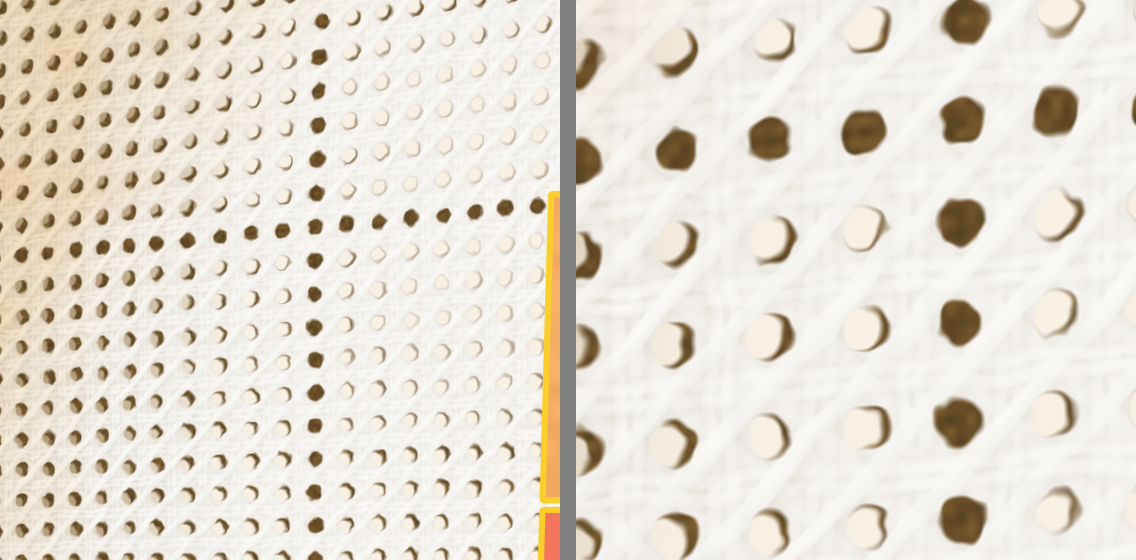
Left, the full canvas; right, a detail of the centre.
A WebGL 1 fragment shader for this texture:

```glsl
precision highp float;
// Sun-bleached woven cane: a slightly skewed lattice of round holes between
// paired straight strands and crossing diagonals. One row and one column are
// open and dark; the others show crescents. Bordered cards cover the right edge.

uniform vec2 u_resolution;

#define PITCH_LEFT 0.0479
#define PITCH_RIGHT 0.0568
#define ROW_SLOPE 0.097
#define OPEN_COLUMN 10.0
#define HOLE_RADIUS 0.235
#define RELIEF 0.75
#define CANE vec3(0.985, 0.98, 0.97)
#define WARM_CANE vec3(0.955, 0.89, 0.78)
#define STRAND_SHADE vec3(0.80, 0.77, 0.72)
#define HOLE_DARK vec3(0.40, 0.30, 0.15)
#define YELLOW vec3(0.98, 0.81, 0.17)
#define PEACH vec3(0.96, 0.68, 0.39)

float hash(vec2 p) {
  return fract(sin(dot(p, vec2(127.1, 311.7))) * 4375.85);
}

float noise(vec2 p) {
  vec2 i = floor(p), f = fract(p);
  f = f * f * (3.0 - 2.0 * f);
  return mix(mix(hash(i), hash(i + vec2(1, 0)), f.x),
             mix(hash(i + vec2(0, 1)), hash(i + vec2(1, 1)), f.x), f.y);
}

// Lattice coordinates with holes at integers; p has y pointing down.
vec2 lattice(vec2 p) {
  float x = p.x - 0.012 * max(0.0, 1.0 - p.y / 0.4) - 0.039;
  float knee = 5.0 * PITCH_LEFT;
  float column = min(x, knee) / PITCH_LEFT + max(x - knee, 0.0) / PITCH_RIGHT;
  float row = (p.y - 0.461 + ROW_SLOPE * p.x) / (0.0542 + 0.0085 * p.x);
  return vec2(column, row < 0.0 ? row / 1.03 : row);
}

// Lays a rounded strand, with a soft shadow beside it, over a tone.
float strand(float tone, float d, float width, float cover) {
  float body = 1.0 - smoothstep(width - 0.04, width + 0.01, abs(d));
  float shadow = 0.35 * exp(-8.0 * abs(d - width));
  float lit = 0.93 - 0.20 * smoothstep(-0.2, 1.0, d / width);
  return mix(tone - shadow * cover, lit, body * cover);
}

float weave(vec2 g) {
  g += 0.12 * (vec2(noise(g * 2.3), noise(g * 2.3 + 31.0)) - 0.5);
  vec2 e = fract(g) - 0.5;
  float rising = (fract(g.x + g.y) - 0.5) * 0.707;
  float falling = (fract(g.x - g.y) - 0.5) * 0.707;
  float tone = 0.75;
  tone = strand(tone, falling, 0.11, 0.7);
  tone = strand(tone, abs(e.x) - 0.10, 0.08, 0.35 + 0.55 * noise(g * 2.0 + 7.0));
  tone = strand(tone, abs(e.y) - 0.10, 0.08, 0.35 + 0.55 * noise(g * 2.0 + 53.0));
  tone = strand(tone, rising, 0.12, 0.4 + 0.6 * noise(g * 1.7 + 19.0));
  float fibre = noise(vec2((g.x + g.y) * 11.0, (g.x - g.y) * 2.0));
  return clamp(tone + 0.16 * (fibre - 0.4), 0.0, 1.0);
}

// Signed distance to a card open to the right, with rounded left corners.
float card(vec2 p, float top, float bottom) {
  float left = 0.979 - 0.028 * (p.y - 0.341);
  vec2 d = vec2(left - p.x, max(top - p.y, p.y - bottom)) + 0.008;
  return length(max(d, 0.0)) + min(max(d.x, d.y), 0.0) - 0.008;
}

vec3 drawCard(vec3 color, vec2 p, float top, float bottom, vec3 fill, float px) {
  float d = card(p, top, bottom);
  vec3 face = mix(YELLOW, fill, 1.0 - smoothstep(-px, px, d + 0.011));
  return mix(color, face, 1.0 - smoothstep(-px, px, d));
}

void main() {
  vec2 p = gl_FragCoord.xy / u_resolution;
  p.y = 1.0 - p.y;
  float px = 0.8 / min(u_resolution.x, u_resolution.y);
  vec2 g = lattice(p);
  vec2 cell = floor(g + 0.5);
  vec2 q = g - cell;
  float bleach = smoothstep(0.12, 0.68, p.x + 0.12 * p.y);

  // Cane tinted by age at the upper left and along the left edge
  float age = 1.0 - smoothstep(0.1, 1.05, p.x * 1.4 + p.y);
  age += 0.4 * (1.0 - smoothstep(0.0, 0.22, p.x));
  age = clamp(age * (0.7 + 0.6 * noise(p * 14.0)), 0.0, 1.0);
  vec3 color = mix(CANE, WARM_CANE, age);
  float peachStain = age * smoothstep(0.55, 0.9, noise(p * 9.0 + 4.0));
  color = mix(color, vec3(0.98, 0.83, 0.66), 0.45 * peachStain);
  float shade = (1.0 - weave(g)) * RELIEF * mix(1.0, 0.55, bleach);
  color = mix(color, STRAND_SHADE * mix(vec3(1.0), WARM_CANE, age), shade);

  // Ragged holes, partly filled by a lit disc that leaves a crescent
  float open = max(1.0 - step(0.5, abs(cell.x - OPEN_COLUMN)), 1.0 - step(0.5, abs(cell.y)));
  float chance = hash(cell + 40.0);
  float soft = px / PITCH_LEFT + 0.025;
  vec2 center = 0.06 * (vec2(hash(cell + 3.0), hash(cell + 17.0)) - 0.5);
  vec2 h = q - center;
  float ragged = 0.08 * (noise(g * 7.0) - 0.5);
  float radius = HOLE_RADIUS * (0.9 + 0.15 * chance);
  float hole = 1.0 - smoothstep(-soft, soft, length(h) + ragged - radius);
  vec2 side = normalize(vec2(1.0, mix(0.8, -0.7, smoothstep(0.35, 0.75, p.y))));
  float lower = smoothstep(0.55, 0.85, p.y) + 1.0 - smoothstep(0.0, 0.13, p.y);
  float offset = mix(0.24, 0.05, bleach) + 0.08 * lower * bleach + 0.07 * (chance - 0.5);
  float disc = length(h + side * offset) + ragged - radius * 0.95;
  float filled = (1.0 - smoothstep(-soft, soft * 1.5, disc)) * (1.0 - open);
  vec3 inner = mix(vec3(0.70, 0.61, 0.47), vec3(0.97, 0.94, 0.89), smoothstep(0.0, 0.75, bleach));
  float faded = 0.5 * smoothstep(0.6, 0.75, p.x) * (1.0 - open) * (1.0 - min(lower, 1.0));
  vec3 dark = mix(HOLE_DARK * (0.85 + 0.35 * noise(g * 9.0 + 5.0)), CANE, faded);
  color = mix(color, mix(dark, inner, filled), hole);

  // Cards with yellow borders
  vec3 glow = PEACH + 0.06 * (noise(p * 30.0) - 0.5);
  color = drawCard(color, p, 0.341, 0.899, glow, px);
  color = drawCard(color, p, 0.905, 1.1, vec3(0.95, 0.46, 0.36), px);
  gl_FragColor = vec4(clamp(color, 0.0, 1.0), 1.0);
}
```
